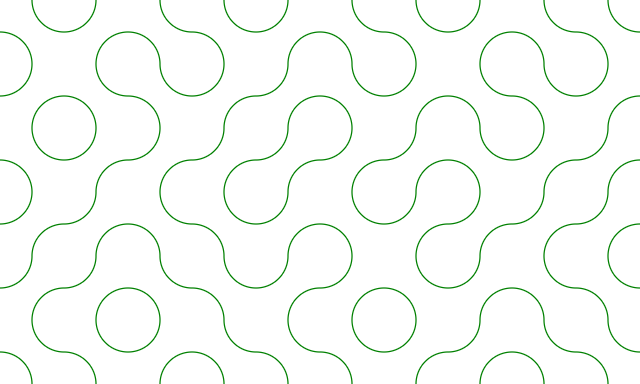
Reproduce this pattern procedurally as a WebGL 2 fragment shader.

```glsl
#version 300 es
precision highp float;
// Truchet tiling: thin green quarter arcs on white, 10 tiles across and 6 down.
// Each square tile has two arcs around opposite corners; a hash picks which
// pair, so the arcs join at the edge midpoints into winding curves and rings.

uniform vec2 u_resolution;
out vec4 fragColor;

const float TILES_ACROSS = 10.0;
const float ARC_RADIUS = 0.5;    // in tiles, so arcs end at edge midpoints
const float LINE_WIDTH = 0.0195; // in tiles
const uint SEED = 7u;
const vec3 PAPER = vec3(1.0);
const vec3 GREEN = vec3(0.0, 0.5, 0.0);

// Integer hash of a tile index, from 0 to 1
float hash(ivec2 tile, uint seed) {
    uvec2 t = uvec2(tile + 64);
    uint h = t.x * 1597334677u ^ t.y * 3812015801u ^ seed * 2654435769u;
    h = (h ^ (h >> 16)) * 2146121005u;
    h = (h ^ (h >> 15)) * 2221713035u;
    h ^= h >> 16;
    return float(h >> 8) / 16777216.0;
}

// Distance to a circle outline
float ringDistance(vec2 p, vec2 center, float radius) {
    return abs(length(p - center) - radius);
}

// Distance to the arc pair of one tile, mirrored when flipped
float tileDistance(vec2 local, bool flipped, float radius) {
    if (flipped) local.x = 1.0 - local.x;
    return min(ringDistance(local, vec2(0.0), radius),
               ringDistance(local, vec2(1.0), radius));
}

// Smooth coverage of a stroke, for a given pixel size
float stroke(float dist, float width, float pixel) {
    return clamp((0.5 * width - dist) / pixel + 0.5, 0.0, 1.0);
}

void main() {
    // Square tiles fitted to the width and counted from the top left
    float pixel = TILES_ACROSS / u_resolution.x;
    vec2 p = vec2(gl_FragCoord.x, u_resolution.y - gl_FragCoord.y) * pixel;

    // Random orientation per tile
    bool flipped = hash(ivec2(floor(p)), SEED) < 0.5;
    float dist = tileDistance(fract(p), flipped, ARC_RADIUS);

    // Line over paper
    fragColor = vec4(mix(PAPER, GREEN, stroke(dist, LINE_WIDTH, pixel)), 1.0);
}
```
